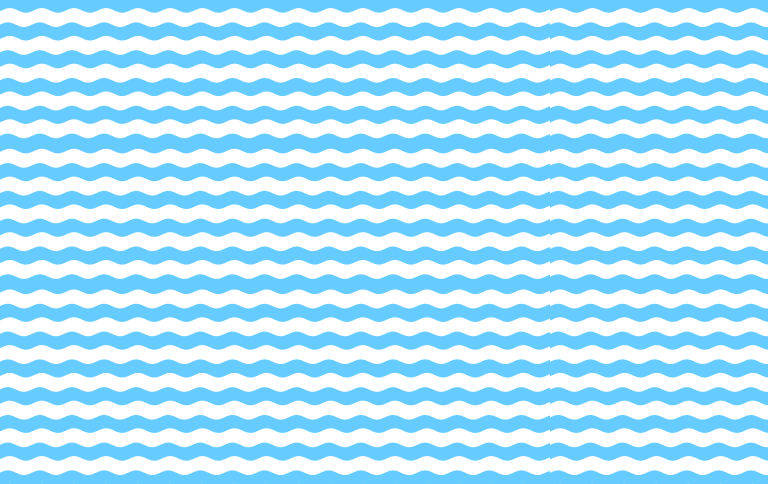
This pattern is drawn by a WebGL 1 fragment shader. Its source:

```glsl
precision highp float;

uniform vec2 u_resolution;

const float TAU = 6.2831853;

// Lengths are in units of 1/768 of the canvas width
const float CANVAS_WIDTH = 768.0;
const vec2 TILE = vec2(550.5, 420.2);    // the sheet of waves that repeats
const float WAVELENGTH = 32.1;
const float AMPLITUDE = 2.3;
const float FIRST_CREST = 7.8;
const float EDGE_LAG = 2.0;              // upper edge trails the lower edge
const float BAND_THICKNESS = 14.3;
const float BAND_PITCH = 27.8;
const float FIRST_BAND = 10.4;           // mean top of the first white band
const float GROUP_PITCH = 140.7;         // five bands, then a wider blue gap
const float BANDS_PER_GROUP = 5.0;
const float GROUPS_PER_TILE = 3.0;

const vec3 SKY_BLUE = vec3(0.4, 0.8, 1.0);
const vec3 WHITE = vec3(1.0);

// Signed distance below a wavy edge, with y pointing down
float belowWave(vec2 p, float meanY, float crestX) {
    float phase = TAU * (p.x - crestX) / WAVELENGTH;
    float slope = AMPLITUDE * TAU / WAVELENGTH * sin(phase);
    float height = p.y - meanY + AMPLITUDE * cos(phase);
    return height / sqrt(1.0 + slope * slope);
}

// Mean top of the white band nearest to a height within the tile
float nearestBandTop(float y) {
    float halfGap = 0.5 * (BAND_PITCH - BAND_THICKNESS);
    float fromFirst = y - FIRST_BAND + halfGap;
    float group = clamp(floor(fromFirst / GROUP_PITCH), 0.0, GROUPS_PER_TILE - 1.0);
    float inGroup = fromFirst - group * GROUP_PITCH;
    float band = clamp(floor(inGroup / BAND_PITCH), 0.0, BANDS_PER_GROUP - 1.0);
    return FIRST_BAND + group * GROUP_PITCH + band * BAND_PITCH;
}

void main() {
    float unitsPerPixel = CANVAS_WIDTH / u_resolution.x;
    vec2 fromTopLeft = vec2(gl_FragCoord.x, u_resolution.y - gl_FragCoord.y);
    vec2 p = mod(fromTopLeft * unitsPerPixel, TILE);

    // White band between two parallel waves
    float top = nearestBandTop(p.y);
    float belowTop = belowWave(p, top, FIRST_CREST + EDGE_LAG);
    float belowBottom = belowWave(p, top + BAND_THICKNESS, FIRST_CREST);
    float inside = min(belowTop, -belowBottom);

    float coverage = clamp(inside / unitsPerPixel + 0.5, 0.0, 1.0);
    gl_FragColor = vec4(mix(SKY_BLUE, WHITE, coverage), 1.0);
}
```
